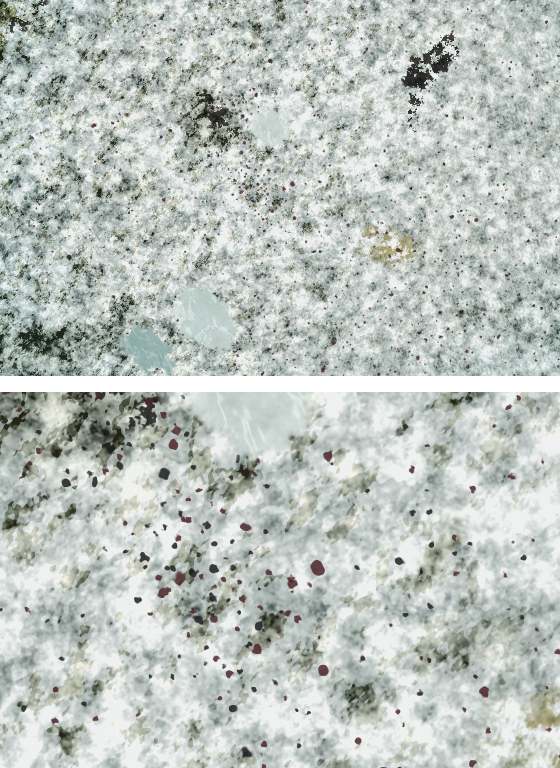
Top, the full canvas; bottom, a detail of the centre.
A Shadertoy shader for this texture:

```glsl
float hash(vec2 p) {
    return fract(sin(dot(p, vec2(127.1, 311.7))) * 43758.55);
}

float noise(vec2 p) {
    vec2 i = floor(p), f = fract(p);
    f = f * f * (3.0 - 2.0 * f);
    return mix(mix(hash(i), hash(i + vec2(1, 0)), f.x),
               mix(hash(i + vec2(0, 1)), hash(i + vec2(1, 1)), f.x), f.y);
}

// Layered noise with strong fine octaves, centred on 0.5
float fbm(vec2 p) {
    float sum = 0.0, total = 0.0, weight = 1.0;
    for (int i = 0; i < 4; i++) {
        sum += weight * noise(p);
        total += weight;
        weight *= 0.8;
        p = mat2(1.68, 1.26, -1.26, 1.68) * p + 17.3;
    }
    return sum / total;
}

vec2 rotate(vec2 p, float angle) {
    float c = cos(angle), s = sin(angle);
    return vec2(c * p.x + s * p.y, c * p.y - s * p.x);
}

// 1 at the centre of a tilted ellipse, 0 on its rim
float blob(vec2 p, vec2 centre, vec2 size, float angle) {
    return 1.0 - length(rotate(p - centre, angle) / size);
}

// Chance of a mineral speck: denser in the centre and lower right
float speckDensity(vec2 p) {
    float clusters = max(blob(p, vec2(0.69, 0.49), vec2(0.17, 0.10), -1.1),
                         blob(p, vec2(0.60, 0.68), vec2(0.17, 0.13), 0.3));
    return 0.06 + 0.7 * max(clusters, 0.0)
         + 0.10 * smoothstep(0.5, 1.2, p.x) * smoothstep(0.8, 0.4, p.y);
}

void mainImage(out vec4 fragColor, in vec2 fragCoord) {
    vec2 p = fragCoord / iResolution.y;
    float pixel = 1.0 / iResolution.y;
    float grain = fbm(p * 42.0);
    vec2 ragged = p + 0.07 * (vec2(fbm(p * 16.0 + 5.0), fbm(p * 16.0 + 71.0)) - 0.5);

    // Pale blue-green crystals
    float paleCrystal = smoothstep(0.0, 0.2, blob(ragged, vec2(0.545, 0.15), vec2(0.105, 0.068), -1.1));
    float tealCrystal = smoothstep(0.0, 0.2, blob(ragged, vec2(0.395, 0.075), vec2(0.075, 0.047), -0.9));
    float milkyCrystal = smoothstep(0.0, 0.4, blob(ragged, vec2(0.72, 0.67), vec2(0.07, 0.05), 0.6));
    float crystal = max(max(paleCrystal, tealCrystal), milkyCrystal);

    // Fine grain, darkening toward the edges
    vec2 fromCentre = (p - vec2(0.85, 0.58)) * vec2(1.0, 1.15);
    float edge = dot(fromCentre, fromCentre);
    float level = 5.6 * (grain - 0.5) * (1.0 - 0.6 * crystal);
    level += 1.2 * (fbm(p * 7.0 + 40.0) - 0.5) + 0.42 - 0.9 * edge;

    // Crisp white plates on the left, fading into plain grain on the right
    float coarse = smoothstep(1.35, 0.75, p.x - 0.4 * p.y + 0.3);
    float plates = smoothstep(0.46, 0.53, fbm(rotate(p, 0.6) * vec2(19.0, 27.0) + 60.0));
    level += (plates - 0.5) * (0.4 + 0.6 * coarse) * (1.0 - crystal);

    // Olive flakes, slanted, with hard edges
    float flakeArea = 0.35 + 0.65 * coarse;
    float flakes = smoothstep(0.585, 0.625, fbm(rotate(p, 0.9) * vec2(27.0, 48.0) + 30.0));
    flakes *= flakeArea * (1.0 - crystal);
    float stain = max(blob(ragged, vec2(0.55, 0.69), vec2(0.14, 0.11), -0.7), 0.0);
    stain += 0.7 * max(blob(ragged, vec2(0.15, 0.08), vec2(0.32, 0.10), 0.2), 0.0);
    stain += max(blob(ragged, vec2(0.37, 0.50), vec2(0.07, 0.04), 0.2), 0.0);
    stain += 2.0 * max(blob(ragged, vec2(0.89, 0.515), vec2(0.05, 0.016), 1.2), 0.0);
    level -= 1.15 * flakes + 1.3 * stain;

    // Level to tone, with a long dark tail
    float tail = min(level + 0.3, 0.0);
    float tone = clamp(0.77 + 0.13 * level - 0.06 * tail * tail, 0.12, 0.94);
    vec3 color = tone + 4.0 * tone * (1.0 - tone) * vec3(-0.03, 0.018, 0.0);
    color += vec3(0.035, 0.015, -0.03) * min(flakes + stain, 1.0);
    color += vec3(-0.03, 0.005, 0.01) * smoothstep(0.3, 1.0, edge);

    // Crystal tints and veins
    float vein = smoothstep(0.06, 0.0, abs(fbm(rotate(p, 0.5) * vec2(20.0, 9.0)) - 0.5));
    color = mix(color, vec3(0.73, 0.81, 0.79), 0.6 * paleCrystal);
    color = mix(color, vec3(0.50, 0.64, 0.64), 0.7 * tealCrystal);
    color = mix(color, vec3(0.82, 0.87, 0.86), 0.5 * milkyCrystal);
    color += 0.08 * vein * crystal;

    // Ochre rust between the grains
    float rust = max(blob(ragged, vec2(1.03, 0.35), vec2(0.13, 0.06), -0.2),
                     blob(ragged, vec2(0.02, 0.94), vec2(0.14, 0.08), 1.0));
    rust = smoothstep(0.0, 0.7, rust) * smoothstep(0.56, 0.44, grain);
    color = mix(color, color * vec3(0.88, 0.78, 0.54), 0.85 * rust);

    // Black mineral clusters with broken rims
    float ore = max(blob(ragged, vec2(1.145, 0.83), vec2(0.085, 0.043), 0.7),
                    blob(ragged, vec2(1.105, 0.735), vec2(0.07, 0.018), 1.5));
    ore = max(ore, blob(ragged, vec2(0.59, 0.68), vec2(0.09, 0.045), -0.7) - 0.4);
    ore = max(ore, blob(ragged, vec2(0.08, 0.96), vec2(0.07, 0.025), 0.7) - 0.1);
    ore = smoothstep(0.0, 0.3, min(ore + 0.3, 0.45) + 3.5 * (fbm(p * 45.0 + 3.0) - 0.55))
        * smoothstep(-0.3, 0.0, ore);
    color = mix(color, vec3(0.13, 0.13, 0.12) + 0.25 * (grain - 0.5), 0.9 * ore);

    // Scattered garnet and black specks in three sizes
    for (int i = 0; i < 3; i++) {
        float scale = 32.0 * pow(1.5, float(i));
        vec2 q = rotate(p, 0.4 + float(i)) * scale;
        vec2 cell = floor(q), seed = cell + 19.0 * float(i);
        vec2 centre = cell + 0.25 + 0.5 * vec2(hash(seed + 0.3), hash(seed + 0.7));
        float radius = mix(0.08, 0.19, hash(seed + 1.9));
        float dist = length(q - centre) + 0.22 * (noise(q * 6.0) - 0.5);
        float chance = speckDensity(rotate(centre / scale, -0.4 - float(i)));
        float present = step(hash(seed + 4.1), chance * (0.3 + 0.3 * float(i)));
        float speck = present * smoothstep(pixel, -pixel, (dist - radius) / scale);
        vec3 mineral = mix(vec3(0.12), vec3(0.30, 0.15, 0.17), step(0.5, hash(seed + 6.2)));
        color = mix(color, mineral, 0.85 * speck * (1.0 - crystal));
    }

    fragColor = vec4(clamp(color, 0.0, 1.0), 1.0);
}
```
